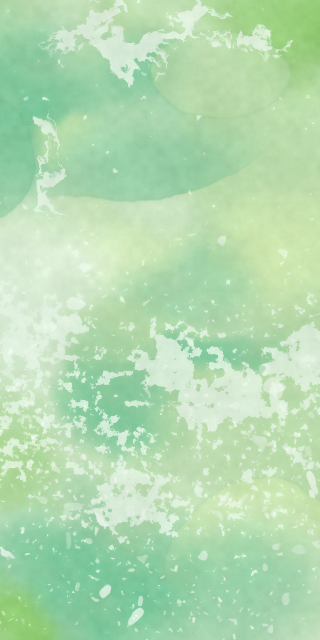
This background is drawn by a Shadertoy shader. Its source:

```glsl
float hash(vec2 p) {
    return fract(sin(dot(p, vec2(127.1, 311.7))) * 43758.5453);
}

float noise(vec2 p) {
    vec2 i = floor(p), f = fract(p);
    f = f * f * (3.0 - 2.0 * f);
    return mix(mix(hash(i), hash(i + vec2(1, 0)), f.x),
               mix(hash(i + vec2(0, 1)), hash(i + vec2(1, 1)), f.x), f.y);
}

float fbm(vec2 p) {
    float sum = 0.0, amp = 0.5;
    for (int i = 0; i < 5; i++) {
        sum += amp * noise(p);
        p = mat2(1.6, 1.2, -1.2, 1.6) * p + 7.3;
        amp *= 0.5;
    }
    return sum / 0.97;
}

// Soft elliptical pool of pigment
float pool(vec2 p, vec2 centre, vec2 radius) {
    return smoothstep(1.35, 0.25, length((p - centre) / radius));
}

float segment(vec2 p, vec2 a, vec2 b) {
    vec2 ab = b - a;
    return length(p - a - ab * clamp(dot(p - a, ab) / dot(ab, ab), 0.0, 1.0));
}

// Translucent layer with a crisp border and a thin dried rim
vec3 glaze(vec3 col, vec3 tint, float d, float strength) {
    col = mix(col, tint, strength * smoothstep(0.004, -0.004, d));
    return col - vec3(0.07, 0.04, 0.06) * strength * exp(-abs(d) * 220.0);
}

// Irregular droplets scattered on a jittered grid
float droplets(vec2 p, float cells, float density) {
    vec2 q = p * cells + 0.5 * (vec2(noise(p * cells * 2.2), noise(p * cells * 2.2 + 31.0)) - 0.5);
    float cover = 0.0;
    for (int y = -1; y <= 1; y++)
    for (int x = -1; x <= 1; x++) {
        vec2 id = floor(q) + vec2(x, y);
        float size = hash(id + cells);
        vec2 offset = q - id - 0.15 - 0.7 * vec2(hash(id + 3.7), hash(id + 9.1));
        float angle = 6.283 * hash(id + 5.3);
        offset = mat2(cos(angle), sin(angle), -sin(angle), cos(angle)) * offset;
        float d = length(offset * vec2(1.0, 1.0 + 0.5 * size)) - mix(0.1, 0.37, size * size);
        float present = step(hash(id + 17.9), density);
        float soft = 0.004 * cells;
        cover = max(cover, present * mix(0.35, 0.95, hash(id + 23.0)) * smoothstep(soft, -soft, d));
    }
    return cover;
}

void mainImage(out vec4 fragColor, in vec2 fragCoord) {
    vec2 p = fragCoord / iResolution.xy * vec2(1.0, 2.0);
    vec3 pale = vec3(0.88, 0.94, 0.88), mint = vec3(0.79, 0.89, 0.76);
    vec3 sage = vec3(0.73, 0.86, 0.67), teal = vec3(0.48, 0.77, 0.60);
    vec3 green = vec3(0.55, 0.79, 0.42), straw = vec3(0.83, 0.92, 0.69);

    vec2 warp = vec2(fbm(p * 4.0), fbm(p * 4.0 + 19.0)) - 0.5;
    vec2 w = p + 0.3 * warp;
    vec2 rough = p + 0.12 * (vec2(fbm(p * 14.0), fbm(p * 14.0 + 43.0)) - 0.5);
    float mottle = fbm(p * 9.0 + 5.0);

    // Wet ground
    vec3 col = mix(sage, mint, smoothstep(0.3, 0.62, fbm(w * 2.5 + 2.0)));
    col = mix(col, straw, 0.7 * max(pool(w, vec2(0.3, 1.2), vec2(0.25, 0.16)), pool(w, vec2(0.85, 1.2), vec2(0.22, 0.2))));
    col = mix(col, pale, 0.75 * pool(w, vec2(0.08, 1.13), vec2(0.32, 0.27)));
    col = mix(col, green, 0.85 * pool(w, vec2(1.0, 1.95), vec2(0.28, 0.25)));
    col = mix(col, green, 0.5 * pool(w, vec2(0.0, 0.6), vec2(0.2, 0.2)));

    // Teal pools
    float blue = pool(w, vec2(0.08, 1.68), vec2(0.3, 0.3));
    blue = max(blue, 0.8 * pool(w, vec2(0.38, 1.76), vec2(0.2, 0.15)));
    blue = max(blue, 0.9 * pool(w, vec2(0.4, 0.75), vec2(0.2, 0.17)));
    blue = max(blue, 0.85 * pool(w, vec2(0.7, 0.88), vec2(0.17, 0.09)));
    blue = max(blue, 0.5 * pool(w, vec2(0.56, 1.1), vec2(0.2, 0.16)));
    blue = max(blue, pool(w, vec2(0.3, 0.18), vec2(0.5, 0.3)));
    blue = max(blue, 0.7 * pool(w, vec2(0.75, 0.16), vec2(0.3, 0.25)));
    col = mix(col, teal, blue * (0.55 + 0.8 * mottle) * 0.95);
    col = mix(col, straw, 0.7 * pool(w, vec2(0.25, 1.55), vec2(0.12, 0.09)));
    col = mix(col, green, 0.9 * pool(w, vec2(0.0, 0.02), vec2(0.15, 0.12)));

    // Overlapping glazes with dried borders
    vec2 e = p + 0.08 * warp;
    float shore = 1.38 + 0.9 * pow(max(e.x - 0.42, 0.0), 2.0) - e.y;
    float band = pool(p, vec2(0.46, 1.47), vec2(0.36, 0.19));
    col = glaze(col, mix(teal, mint, 0.2), shore, 0.75 * band);
    col = glaze(col, sage, (length((e - vec2(0.68, 1.77)) / vec2(0.22, 0.13)) - 1.0) * 0.13, 0.6);
    col = glaze(col, teal, length((e - vec2(-0.04, 1.5)) / vec2(1.0, 1.3)) - 0.15, 0.45);
    float arc = length((e - vec2(0.83, 0.18)) / vec2(1.0, 1.1)) - 0.31;
    col = glaze(col, straw, arc, 0.5 * smoothstep(0.1, 0.5, p.y));

    // Broken pale patches
    float patches = pool(rough, vec2(0.52, 0.86), vec2(0.13, 0.09));
    patches = max(patches, pool(rough, vec2(0.7, 0.75), vec2(0.25, 0.11)));
    patches = max(patches, pool(rough, vec2(0.95, 0.9), vec2(0.14, 0.12)));
    patches = max(patches, 0.8 * pool(rough, vec2(0.4, 0.42), vec2(0.22, 0.12)));
    patches = max(patches, 0.7 * pool(rough, vec2(0.12, 0.98), vec2(0.25, 0.15)));
    float grain = fbm(p * 42.0);
    float field = smoothstep(0.15, 0.6, p.y) * smoothstep(1.3, 0.85, p.y);
    float reach = max(patches, 0.36 * field);
    col = mix(col, pale, 0.8 * smoothstep(0.0, 0.09, grain + 0.25 * mottle - 0.93 + 0.62 * reach));

    // Lacy foam
    float strand = min(segment(rough, vec2(0.22, 1.88), vec2(0.36, 1.99)), segment(rough, vec2(0.28, 1.93), vec2(0.43, 1.8)));
    strand = min(strand, segment(rough, vec2(0.43, 1.82), vec2(0.62, 1.97)));
    strand = min(strand, segment(rough, vec2(0.6, 1.94), vec2(0.86, 1.86)) + 0.015);
    strand = min(strand, segment(rough, vec2(0.15, 1.62), vec2(0.16, 1.38)) + 0.02);
    float ridge = 1.0 - abs(2.0 * fbm(rough * 13.0) - 1.0);
    col = mix(col, pale, 0.85 * smoothstep(0.0, 0.12, ridge + 0.25 * grain - 0.73 - strand * 5.0));

    // White spatter
    float density = smoothstep(1.45, 0.8, p.y) * mix(0.45, 1.0, smoothstep(0.1, 0.6, p.y));
    density *= 0.35 + 1.1 * smoothstep(0.35, 0.65, fbm(p * 3.0 + 11.0));
    float spatter = max(droplets(p, 11.0, 0.4 * density), droplets(p + 4.0, 21.0, 0.45 * density));
    spatter = max(spatter, droplets(p + 8.0, 44.0, 0.4 * density));
    col = mix(col, vec3(0.93, 0.97, 0.93), 0.85 * spatter);

    // Paper tooth
    col += 0.07 * (mottle - 0.5) + 0.06 * (grain - 0.5);
    fragColor = vec4(clamp(col, 0.0, 1.0), 1.0);
}
```
